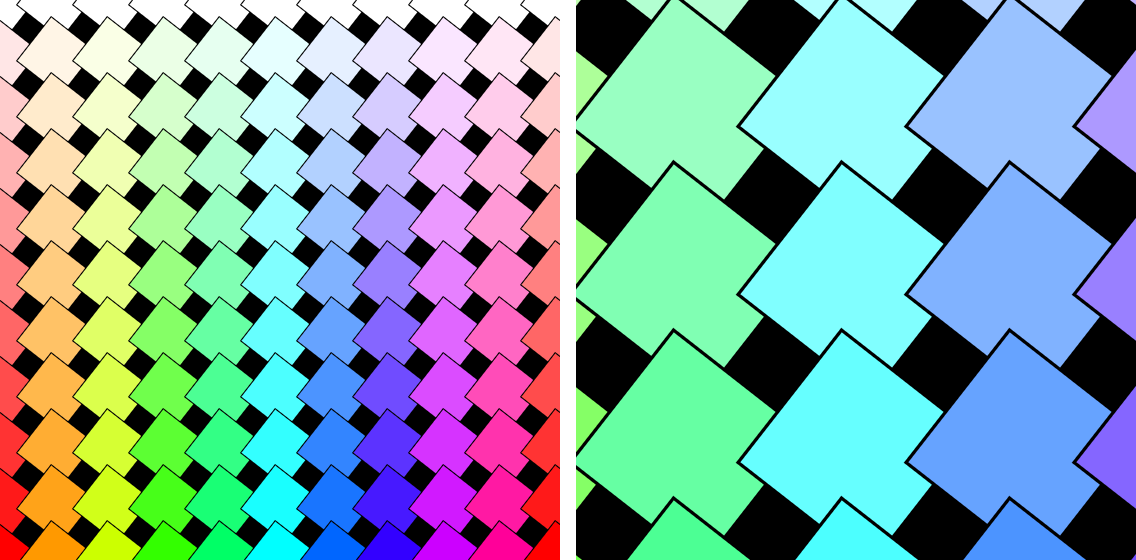
Left, the full canvas; right, a detail of the centre.
Give the GLSL for this pattern, as a Shadertoy shader.

```glsl
// Overlapping tilted squares on black: hue runs across, saturation grows downward.

const float REPEATS = 10.0;           // cells across and down
const float TILT = radians(38.0);     // clockwise turn of each square
const float HALF_SIDE = 0.5;          // in cells
const float LINE_WIDTH = 0.0195;      // in cells
const vec3 INK = vec3(0.0);

// Pure hue at full value, blended from white by saturation
vec3 tint(float hue, float saturation) {
    vec3 pure = clamp(abs(mod(hue * 6.0 + vec3(0.0, 4.0, 2.0), 6.0) - 3.0) - 1.0, 0.0, 1.0);
    return mix(vec3(1.0), pure, clamp(saturation, 0.0, 1.0));
}

// Rotates into the axes of a square tilted by the given angle
vec2 tilt(vec2 p, float angle) {
    float c = cos(angle), s = sin(angle);
    return vec2(c * p.x + s * p.y, c * p.y - s * p.x);
}

// Mitred distance to a square, so that offset outlines keep sharp corners
float squareDistance(vec2 p, float halfSide) {
    vec2 a = abs(p);
    return max(a.x, a.y) - halfSide;
}

// Antialiased fill of a signed distance
float coverage(float dist, float pixel) {
    return clamp(0.5 - dist / pixel, 0.0, 1.0);
}

// Paints one outlined square over the colour below it
vec3 paintSquare(vec3 below, vec2 p, vec3 fill, float pixel) {
    float d = squareDistance(tilt(p, TILT), HALF_SIDE);
    vec3 outlined = mix(below, INK, coverage(d - 0.5 * LINE_WIDTH, pixel));
    return mix(outlined, fill, coverage(d + 0.5 * LINE_WIDTH, pixel));
}

void mainImage(out vec4 fragColor, in vec2 fragCoord) {
    // Cell coordinates with y pointing down, squares centred on integers
    vec2 grid = fragCoord / iResolution.y * REPEATS;
    grid.y = REPEATS - grid.y;
    float pixel = REPEATS / iResolution.y;
    vec2 nearest = floor(grid + 0.5);

    // Painter's order: lower rows and right columns lie on top
    vec3 color = INK;
    for (int row = -1; row <= 1; row++) {
        for (int column = -1; column <= 1; column++) {
            vec2 cell = nearest + vec2(column, row);
            vec3 fill = tint(cell.x / REPEATS, cell.y / REPEATS);
            color = paintSquare(color, grid - cell, fill, pixel);
        }
    }
    fragColor = vec4(color, 1.0);
}
```
